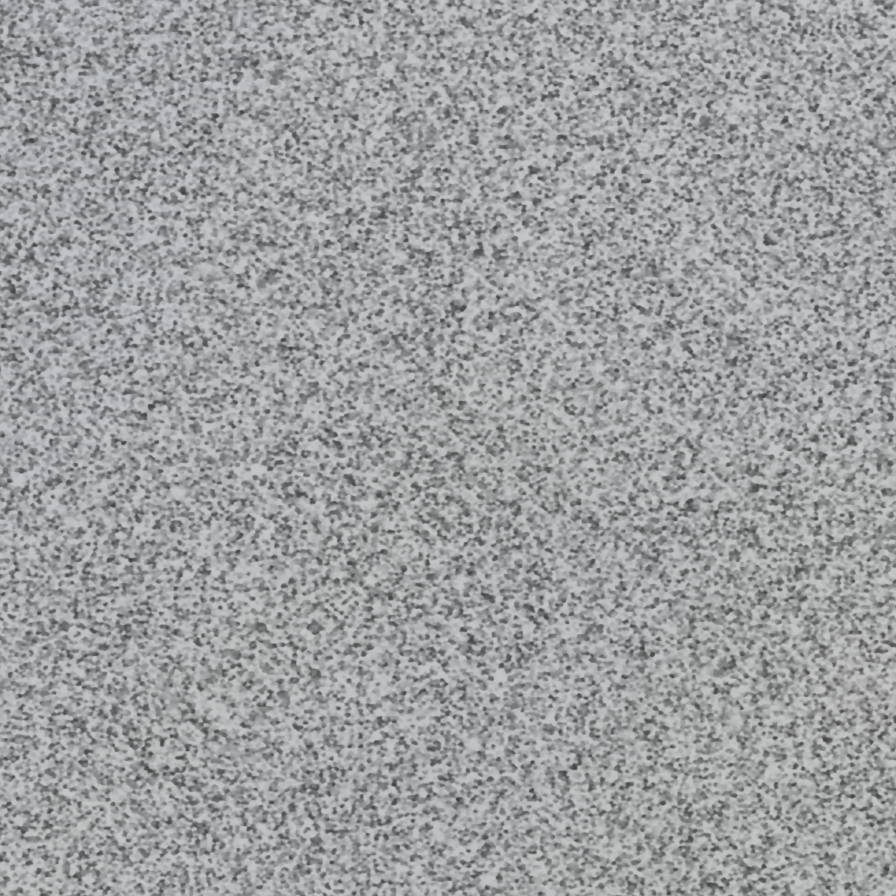
Give the GLSL for this texture, as a Shadertoy shader.

```glsl
#define GRAIN_PITCH vec2(242.0, 284.0)
#define CLOUD_PITCH vec2(30.0, 36.0)
#define GRAIN_FOCUS 3.5
#define LIGHT_TONE 0.772
#define TONE_RANGE 0.51
#define DARK_RARITY 2.4
#define CLOUD_DEPTH 0.015
#define SHADE_DEPTH 0.006
#define STONE_TINT vec3(0.995, 1.002, 1.003)
#define COOL_WARM vec3(-0.006, 0.0, 0.008)

// Three random values for each lattice cell
vec3 cellHash(ivec2 cell) {
    uvec3 v = uvec3(cell.x + 4096, cell.y + 4096, 17) * 1664525u + 1013904u;
    v += v.yzx * v.zxy;
    v ^= v >> 16u;
    v += v.yzx * v.zxy;
    return vec3(v >> 8u) / 16777216.0;
}

// Soft cellular noise: nearby grains blend at their borders, 0 light to 1 dark
float grainDarkness(vec2 p, float rarity) {
    ivec2 home = ivec2(floor(p));
    float darkness = 0.0;
    float total = 0.0;
    for (int y = -2; y <= 2; y++) {
        for (int x = -2; x <= 2; x++) {
            ivec2 cell = home + ivec2(x, y);
            vec3 rnd = cellHash(cell);
            vec2 offset = vec2(cell) + rnd.xy - p;
            float weight = exp(-GRAIN_FOCUS * dot(offset, offset));
            darkness += weight * pow(rnd.z, rarity);
            total += weight;
        }
    }
    return darkness / total;
}

// Broad uneven lighting from layered sines, about -1 to 1
float broadShade(vec2 p) {
    float a = sin(p.x * 5.0 + 2.0 * sin(p.y * 4.0 + 0.6));
    float b = sin(p.y * 9.0 - p.x * 4.0 + 1.5 * sin(p.x * 7.0));
    return 0.6 * a + 0.4 * b;
}

void mainImage(out vec4 fragColor, in vec2 fragCoord) {
    vec2 uv = fragCoord / iResolution.y;

    // Fine mineral grains
    float darkness = grainDarkness(uv * GRAIN_PITCH, DARK_RARITY);
    float tone = LIGHT_TONE - TONE_RANGE * darkness;

    // Faint clusters and large-scale shading
    tone -= CLOUD_DEPTH * (grainDarkness(uv * CLOUD_PITCH + 500.0, 1.0) - 0.5);
    tone += SHADE_DEPTH * (broadShade(uv) + 1.5 * (uv.x + uv.y - 1.0));

    // Cool upper left drifting to warmer right
    float coolness = clamp(0.5 + 0.6 * (uv.y - uv.x) + 0.3 * broadShade(uv.yx + 2.0), -0.5, 1.0);
    vec3 color = tone * STONE_TINT + COOL_WARM * coolness;

    fragColor = vec4(clamp(color, 0.0, 1.0), 1.0);
}
```
